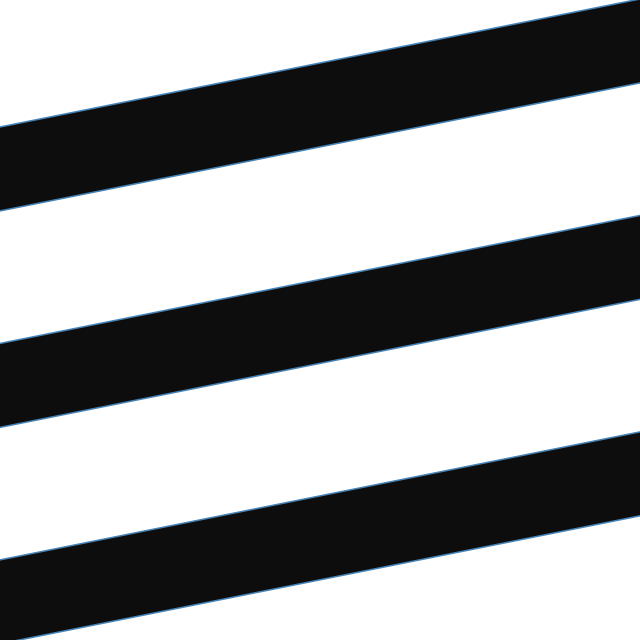
A Shadertoy shader for this pattern:

```glsl
// Slanted black bands with thin steel-blue edges on white.

// Antialiased coverage of a band with the given half width
float bandCoverage(float distanceToAxis, float halfWidth, float pixel) {
    return clamp((halfWidth - distanceToAxis) / pixel + 0.5, 0.0, 1.0);
}

void mainImage(out vec4 fragColor, in vec2 fragCoord) {
    vec2 uv = fragCoord / iResolution.y;
    float pixel = 1.0 / iResolution.y;

    // Repeat along the vertical, sheared by the slope of the bands
    float slope = 0.2;
    float period = 0.3382;
    float height = uv.y - slope * uv.x - 0.3978;
    float offset = (fract(height / period + 0.5) - 0.5) * period;

    // Perpendicular distance to the nearest band axis
    float distanceToAxis = abs(offset) / length(vec2(1.0, slope));

    // Blue outline first, black core on top
    vec3 color = vec3(1.0);
    color = mix(color, vec3(0.27, 0.51, 0.71), bandCoverage(distanceToAxis, 0.0655, pixel));
    color = mix(color, vec3(0.05), bandCoverage(distanceToAxis, 0.0631, pixel));

    fragColor = vec4(color, 1.0);
}
```
